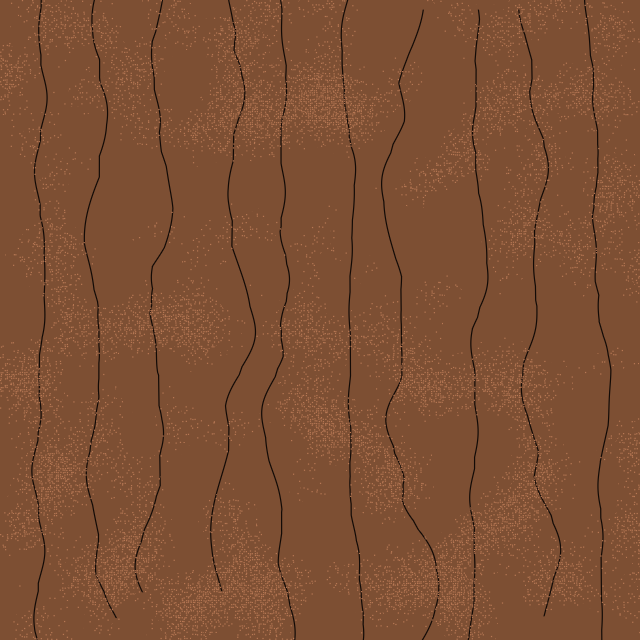
Reproduce this texture procedurally as a WebGL 2 fragment shader.

```glsl
#version 300 es
precision highp float;

uniform vec2 u_resolution;
out vec4 fragColor;

// Colours
const vec3 BASE_COLOR = vec3(0.49, 0.31, 0.20);
const vec3 GRAIN_COLOR = vec3(0.72, 0.47, 0.33);
const vec3 CRACK_COLOR = vec3(0.07, 0.04, 0.025);

// Cracks
const int CRACK_COUNT = 10;
const float CRACK_WIDTH = 0.0019;
const float CRACK_FIRST = 0.07;
const float CRACK_SPACING = 0.095;
const float CRACK_JITTER = 0.04;
const float CRACK_LEAN = 0.04;
const vec2 BEND_FREQ = vec2(3.3, 8.5);
const vec2 BEND_SIZE = vec2(0.14, 0.035);
const float STRAIGHTNESS = 0.05;

// Grains
const float GRAIN_CELLS = 300.0;
const float GRAIN_SIZE = 0.0019;
const float GRAIN_MAX_DENSITY = 0.75;
const vec2 CLUMP_FREQ = vec2(4.0, 9.5);
const vec2 CLUMP_WEIGHT = vec2(0.5, 0.8);
const vec2 CLUMP_RANGE = vec2(-0.15, 0.65);

vec3 hash3(vec2 p) {
    vec3 q = fract(p.xyx * vec3(0.1031, 0.1030, 0.0973));
    q += dot(q, q.yxz + 33.33);
    return fract((q.xxy + q.yzz) * q.zyx);
}

// Gradient noise along a line, one track per seed
float noise1(float t, float seed) {
    float cell = floor(t), f = t - cell;
    float left = hash3(vec2(cell + 20.0, seed)).x * 2.0 - 1.0;
    float right = hash3(vec2(cell + 21.0, seed)).x * 2.0 - 1.0;
    float fade = f * f * f * (f * (f * 6.0 - 15.0) + 10.0);
    return mix(left * f, right * (f - 1.0), fade);
}

float cornerSlope(vec2 corner, vec2 offset) {
    float angle = 6.28319 * hash3(corner + 50.0).x;
    return dot(vec2(cos(angle), sin(angle)), offset);
}

// Gradient noise over the plane
float noise2(vec2 p) {
    vec2 c = floor(p), f = p - c;
    vec2 fade = f * f * f * (f * (f * 6.0 - 15.0) + 10.0);
    vec2 e = vec2(1.0, 0.0);
    float low = mix(cornerSlope(c, f), cornerSlope(c + e, f - e), fade.x);
    float high = mix(cornerSlope(c + e.yx, f - e.yx), cornerSlope(c + 1.0, f - 1.0), fade.x);
    return mix(low, high, fade.y);
}

// Sideways bend with small values flattened into upright stretches
float bend(float t, float seed) {
    float n = noise1(t, seed);
    return sign(n) * max(abs(n) - STRAIGHTNESS, 0.0);
}

float crackX(float y, float id) {
    vec3 r = hash3(vec2(id, 7.0));
    float x = CRACK_FIRST + CRACK_SPACING * id + CRACK_JITTER * (r.x - 0.5);
    float wander = BEND_SIZE.x * bend(y * BEND_FREQ.x + r.y, id + 31.0)
                 + BEND_SIZE.y * bend(y * BEND_FREQ.y + r.z, id + 67.0);
    return x + CRACK_LEAN * (r.y - 0.5) * (y - 0.5) + wander * mix(0.6, 1.4, r.z);
}

// Share of a pixel lying within halfSize of a centre line
float coverage(float dist, float halfSize, float pixel) {
    return clamp((halfSize - abs(dist)) / pixel + 0.5, 0.0, 1.0);
}

float cracks(vec2 uv, float pixel) {
    float cover = 0.0;
    const float STEP = 0.002;
    for (int i = 0; i < CRACK_COUNT; i++) {
        float id = float(i);
        float x = crackX(uv.y, id);
        float slope = (crackX(uv.y + STEP, id) - x) / STEP;
        float dist = (uv.x - x) * inversesqrt(1.0 + slope * slope);
        // Some cracks stop short of the edges
        vec3 r = hash3(vec2(id, 19.0));
        float bottom = r.x > 0.65 ? 0.08 * r.y : -0.1;
        float top = r.z > 0.75 ? 0.985 : 1.1;
        float inside = coverage(uv.y - 0.5 * (top + bottom), 0.5 * (top - bottom), pixel);
        cover = max(cover, inside * coverage(dist, 0.5 * CRACK_WIDTH, pixel));
    }
    return cover;
}

float grains(vec2 uv, float pixel) {
    float clump = CLUMP_WEIGHT.x * noise2(uv * CLUMP_FREQ.x)
                + CLUMP_WEIGHT.y * noise2(uv * CLUMP_FREQ.y + 13.7);
    float density = GRAIN_MAX_DENSITY * smoothstep(CLUMP_RANGE.x, CLUMP_RANGE.y, clump);
    vec2 home = floor(uv * GRAIN_CELLS);
    float cover = 0.0;
    for (int j = -1; j <= 1; j++) {
        for (int i = -1; i <= 1; i++) {
            vec2 cell = home + vec2(i, j);
            vec3 r = hash3(cell + 101.0);
            vec2 d = uv - (cell + mix(vec2(0.25), vec2(0.75), r.xy)) / GRAIN_CELLS;
            float grain = coverage(d.x, 0.5 * GRAIN_SIZE, pixel) * coverage(d.y, 0.5 * GRAIN_SIZE, pixel);
            cover += grain * step(r.z, density);
        }
    }
    return min(cover, 1.0);
}

void main() {
    float pixel = 1.0 / u_resolution.y;
    vec2 uv = gl_FragCoord.xy * pixel;
    vec3 color = mix(BASE_COLOR, CRACK_COLOR, cracks(uv, pixel));
    color = mix(color, GRAIN_COLOR, grains(uv, pixel));
    fragColor = vec4(color, 1.0);
}
```
